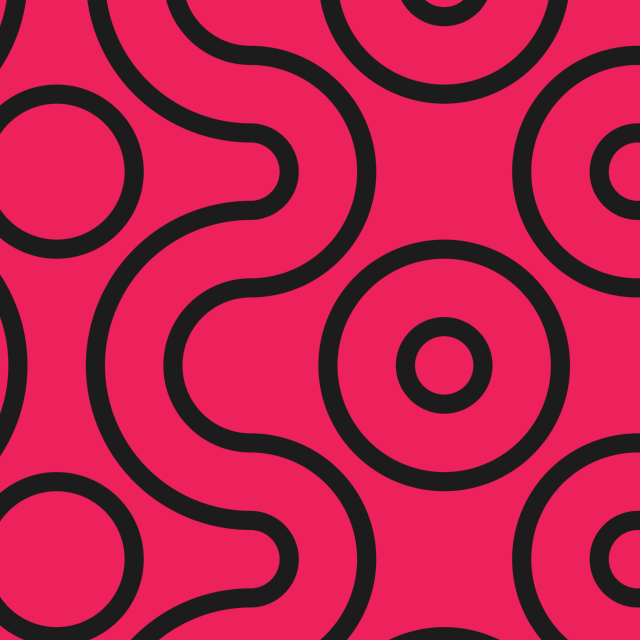
Give the GLSL for this pattern, as a Shadertoy shader.

```glsl
#define UNIT 0.06055
#define SEAM_ORIGIN vec2(0.3913, 0.7318)
#define PERIOD 10.0
#define HALF_LINE 0.247
#define EDGE_PIXELS 0.75
#define PINK vec3(0.93, 0.13, 0.36)
#define CHARCOAL vec3(0.11)

// Distance to the nearest centre of a square lattice that holds the given centre
float latticeRadius(vec2 p, vec2 centre) {
    return length(mod(p - centre + 0.5 * PERIOD, PERIOD) - 0.5 * PERIOD);
}

// Distance to the centre line of a ring
float ring(float radius, float ringRadius) {
    return abs(radius - ringRadius);
}

// Left of the seam: wide double rings alternate with single circles
float leftLines(vec2 p) {
    float wide = latticeRadius(p, vec2(0.0, 0.5 * PERIOD));
    float small = latticeRadius(p, vec2(0.5 * PERIOD, 0.0));
    return min(min(ring(wide, 2.0), ring(wide, 4.0)), ring(small, 2.0));
}

// Right of the seam: staggered double rings
float rightLines(vec2 p) {
    float radius = min(latticeRadius(p, vec2(0.0)),
                       latticeRadius(p, vec2(0.5 * PERIOD)));
    return min(ring(radius, 1.0), ring(radius, 3.0));
}

void mainImage(out vec4 fragColor, in vec2 fragCoord) {
    vec2 p = (fragCoord / iResolution.y - SEAM_ORIGIN) / UNIT;
    float edge = EDGE_PIXELS / (UNIT * iResolution.y);

    // Half rings meet along the seam and join into winding bands
    float lineDistance = p.x < 0.0 ? leftLines(p) : rightLines(p);
    float ink = 1.0 - smoothstep(-edge, edge, lineDistance - HALF_LINE);

    fragColor = vec4(mix(PINK, CHARCOAL, ink), 1.0);
}
```
